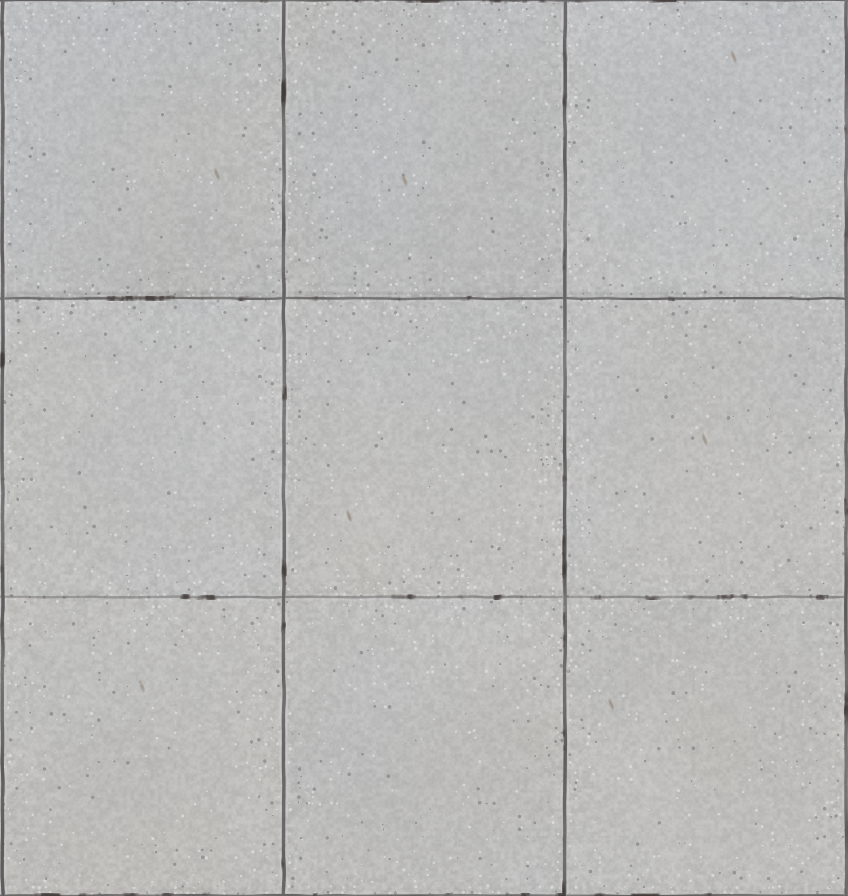
Give the GLSL for this texture, as a Shadertoy shader.

```glsl
const vec2 TILE_COUNT = vec2(3.0);
const vec2 GRID_START = vec2(0.003, 0.0005);   // fraction of the canvas
const vec2 GRID_SPAN = vec2(0.995, 0.9995);
const vec2 JOINT_HALF = vec2(0.0019, 0.0013);  // fraction of the canvas height
const vec3 CONCRETE = vec3(0.738, 0.741, 0.746);
const vec3 WARM_TINT = vec3(0.004, -0.002, -0.016);
const vec3 JOINT_COLOR = vec3(0.36, 0.35, 0.35);
const vec3 SOIL_COLOR = vec3(0.23, 0.20, 0.19);
const vec3 RIM_COLOR = vec3(0.81, 0.81, 0.82);
const vec3 LIGHT_GRIT = vec3(0.88, 0.88, 0.89);
const vec3 DARK_GRIT = vec3(0.50, 0.50, 0.51);
const vec3 STAIN_COLOR = vec3(0.52, 0.46, 0.39);
const float GRAIN_AMOUNT = 0.085;
const float BLOTCH_AMOUNT = 0.035;
const float EDGE_WEAR = 0.022;

float hash(vec2 p) {
    vec3 q = fract(vec3(p.xyx) * 0.1031);
    q += dot(q, q.yzx + 33.33);
    return fract((q.x + q.y) * q.z);
}

vec2 hash2(vec2 p) {
    return vec2(hash(p + 17.3), hash(p + 71.9));
}

float noise(vec2 p) {
    vec2 i = floor(p), f = fract(p);
    f = f * f * (3.0 - 2.0 * f);
    return mix(mix(hash(i), hash(i + vec2(1, 0)), f.x),
               mix(hash(i + vec2(0, 1)), hash(i + vec2(1, 1)), f.x), f.y);
}

float fbm(vec2 p) {
    float sum = 0.0, gain = 0.5;
    for (int i = 0; i < 4; i++) {
        sum += gain * noise(p);
        p = p * 2.03 + 19.7;
        gain *= 0.5;
    }
    return sum / 0.9375;
}

// One small round grain in a share of the cells
float grit(vec2 p, float frequency, float density, float pixel) {
    vec2 cell = floor(p * frequency);
    vec2 center = 0.3 + 0.4 * hash2(cell);
    float radius = mix(0.08, 0.28, hash(cell + 5.1));
    float blur = 0.5 * pixel * frequency;
    float dist = length(fract(p * frequency) - center);
    return step(hash(cell + 43.7), density)
         * (1.0 - smoothstep(radius - blur, radius + blur, dist));
}

float band(float dist, float halfWidth, float pixel) {
    return 1.0 - smoothstep(halfWidth - 0.6 * pixel, halfWidth + 0.6 * pixel, abs(dist));
}

void mainImage(out vec4 fragColor, in vec2 fragCoord) {
    float pixel = 1.0 / iResolution.y;
    vec2 p = fragCoord * pixel;
    vec2 uv = fragCoord / iResolution.xy;
    vec2 pitch = GRID_SPAN / TILE_COUNT * vec2(iResolution.x * pixel, 1.0);

    // Tile index, nearest joint and signed distance to it
    vec2 grid = (uv - GRID_START) / GRID_SPAN * TILE_COUNT;
    vec2 tile = floor(grid);
    vec2 joint = floor(grid + 0.5);
    vec2 toJoint = (grid - joint) * pitch;
    toJoint += 0.0012 * (vec2(noise(vec2(p.y * 40.0, joint.x)),
                              noise(vec2(p.x * 40.0, joint.y + 9.0))) - 0.5);
    float edge = min(abs(toJoint.x), abs(toJoint.y));
    float wear = exp(-edge / EDGE_WEAR);

    // Concrete: tile tone, blotches, warmth toward the bottom, fine grain
    float blotch = fbm(p * 7.0 + tile * 13.0) - 0.5;
    vec3 color = CONCRETE + 0.016 * (hash(tile + 3.0) - 0.5) + BLOTCH_AMOUNT * blotch;
    float warmth = mix(1.0, 0.1, uv.y) + 1.6 * (fbm(p * 5.0 + tile * 7.0 + 31.0) - 0.5);
    color += WARM_TINT * warmth;
    float grain = 0.6 * noise(p * 230.0) + 0.4 * noise(p * 470.0 + 11.0) - 0.5;
    color += GRAIN_AMOUNT * grain * (1.0 + 0.5 * wear);

    // Exposed grit, denser along the worn edges
    float patches = 0.5 + fbm(p * 12.0 + 50.0);
    color = mix(color, LIGHT_GRIT, 0.7 * grit(p, 150.0, patches * mix(0.05, 0.32, wear), pixel));
    color = mix(color, DARK_GRIT, 0.65 * grit(p + 3.7, 130.0, patches * mix(0.03, 0.14, wear), pixel));

    // A small brown streak in some tiles
    vec2 local = fract(grid) - mix(vec2(0.12), vec2(0.9), hash2(tile + 8.0));
    vec2 streak = local * pitch / vec2(0.003, 0.009);
    streak.x += 0.6 * sin(streak.y * 2.0);
    float stain = (1.0 - smoothstep(0.3, 1.0, length(streak))) * step(0.35, hash(tile + 21.0));
    color = mix(color, STAIN_COLOR, 0.5 * stain);

    // Bevels: grey lower lip and pale chipped rims
    float lip = smoothstep(0.0, 0.002, toJoint.y) * (1.0 - smoothstep(0.006, 0.009, toJoint.y));
    color -= 0.045 * lip * mix(0.3, 1.0, step(1.5, joint.y));
    vec2 rim = vec2(band(abs(toJoint.x) - 0.0036, 0.0010, pixel),
                    band(abs(toJoint.y) - 0.0032, 0.0007, pixel));
    float chips = smoothstep(0.3, 0.7, noise(p * 75.0 + 4.0));
    color = mix(color, RIM_COLOR, 0.6 * chips * max(rim.x, 0.6 * rim.y));

    // Joints: uneven depth, the lower cross joint fainter, soil clumps
    vec2 along = vec2(noise(vec2(p.y * 28.0, joint.x * 5.0 + 2.0)),
                      noise(vec2(p.x * 28.0, joint.y * 5.0 + 40.0)));
    vec2 depth = mix(vec2(0.65), vec2(1.0), along);
    depth.y *= abs(joint.y - 1.0) < 0.5 ? 0.55 : 0.95;
    vec2 gap = depth * vec2(band(toJoint.x, JOINT_HALF.x, pixel),
                            band(toJoint.y, JOINT_HALF.y, pixel));
    color = mix(color, JOINT_COLOR, max(gap.x, gap.y));
    float clump = smoothstep(0.62, 0.8, fbm(p * vec2(48.0, 30.0) + 6.0));
    color = mix(color, SOIL_COLOR, 0.8 * clump * band(edge, 0.0028, pixel));

    fragColor = vec4(clamp(color, 0.0, 1.0), 1.0);
}
```
